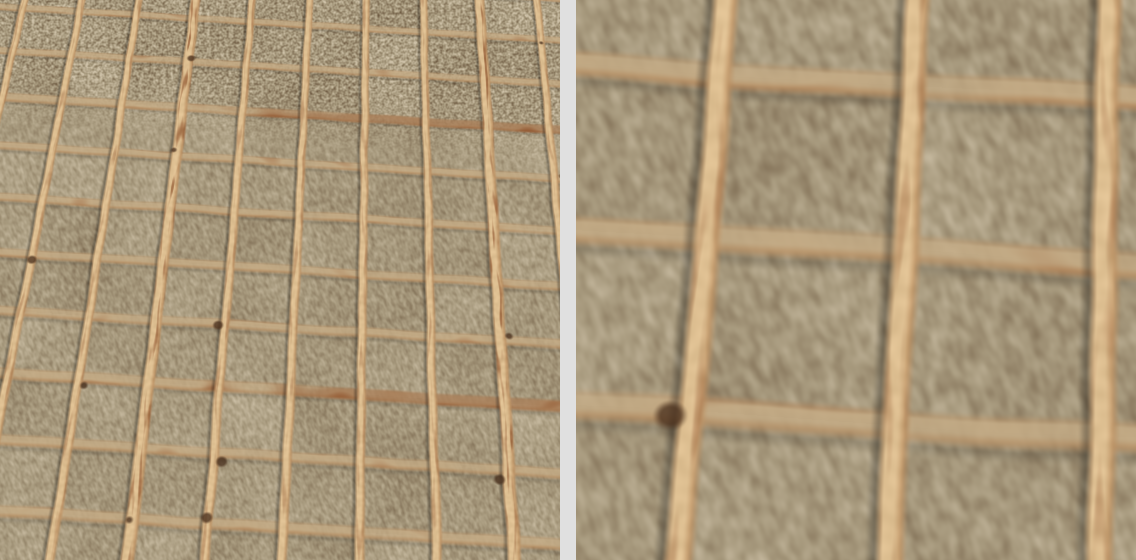
Left: the whole. Right: its middle third, enlarged.
Reproduce this texture procedurally as a Shadertoy shader.

```glsl
const vec3 STONE_DARK = vec3(0.50, 0.43, 0.33);
const vec3 STONE_MID = vec3(0.655, 0.602, 0.492);
const vec3 STONE_LIGHT = vec3(0.80, 0.75, 0.65);
const vec3 BAR_LIGHT = vec3(0.87, 0.75, 0.57);
const vec3 BAR_PALE = vec3(0.77, 0.67, 0.52);
const vec3 BAR_EDGE = vec3(0.70, 0.52, 0.34);
const vec3 RUST = vec3(0.58, 0.36, 0.21);
const vec3 SPOT = vec3(0.27, 0.17, 0.10);

float hash(vec2 p) {
    vec3 q = fract(p.xyx * vec3(0.1031, 0.1030, 0.0973));
    q += dot(q, q.yzx + 33.33);
    return fract((q.x + q.y) * q.z);
}

float gradientDot(vec2 corner, vec2 offset) {
    float angle = 6.2832 * hash(corner);
    return dot(vec2(cos(angle), sin(angle)), offset);
}

float gradientNoise(vec2 p) {
    vec2 i = floor(p), f = p - i;
    vec2 w = f * f * f * (f * (f * 6.0 - 15.0) + 10.0);
    float low = mix(gradientDot(i, f), gradientDot(i + vec2(1, 0), f - vec2(1, 0)), w.x);
    float high = mix(gradientDot(i + vec2(0, 1), f - vec2(0, 1)),
                     gradientDot(i + vec2(1, 1), f - vec2(1, 1)), w.x);
    return mix(low, high, w.y);
}

// Column spacing grows linearly towards the viewer
float spacing(float down) {
    return 0.1016 + 0.0365 * down;
}

// Maps the canvas to a receding grid whose bars lie on the integers
vec2 perspectiveGrid(vec2 uv) {
    float down = 1.0 - uv.y;
    float tilted = down - 0.06 * (uv.x - 0.651);
    float column = (uv.x - 0.654 + 0.012 * down) / spacing(down);
    float row = 3.862 * (1.0 / 0.10346 - 1.0 / spacing(tilted));
    return vec2(column, row);
}

float band(float d, float halfWidth, float soft) {
    return 1.0 - smoothstep(halfWidth - soft, halfWidth + soft, abs(d));
}

// One on every fifth bar, counted from the given one
float everyFifth(float index, float first) {
    return 1.0 - step(0.5, mod(index - first + 0.25, 5.0));
}

// Stone grain: crisp far away, smeared diagonally nearby
vec3 stone(vec2 uv, vec2 grid, float crisp) {
    vec2 slanted = vec2(uv.x + 0.35 * uv.y, uv.y - 0.25 * uv.x);
    float smeared = gradientNoise(slanted * vec2(115.0, 65.0))
                  + 0.6 * gradientNoise(slanted * vec2(190.0, 120.0) + 17.0);
    float sharp = gradientNoise(uv * vec2(125.0, 150.0))
                + 0.9 * gradientNoise(uv * 230.0 + 31.0);
    float cellTone = hash(floor(grid) + 40.0) - 0.5;
    float tone = mix(0.75 * smeared, 1.25 * sharp, crisp)
               + 0.42 * cellTone + 0.4 * gradientNoise(uv * 9.0);
    vec3 color = mix(STONE_MID, STONE_LIGHT, clamp(tone, 0.0, 1.0));
    return mix(color, STONE_DARK, clamp(-tone, 0.0, 1.4));
}

// Bar shaded from a lit side to a rusty edge
vec3 barColor(vec3 lit, vec3 edge, float across, float rust) {
    vec3 color = mix(lit, edge, 0.75 * smoothstep(0.1, 1.0, across));
    color = mix(color, edge, 0.45 * smoothstep(-0.6, -1.0, across));
    return mix(color, RUST, rust);
}

// Dark round blemishes beside a few crossings
float blemish(vec2 grid, float soft) {
    vec2 id = round(grid);
    vec2 shift = 0.3 * vec2(hash(id + 71.0), hash(id + 93.0)) - 0.15;
    float radius = mix(0.03, 0.07, hash(id + 55.0));
    float mark = band(length(grid - id - shift), radius, soft);
    return mark * step(0.9, hash(id + 120.0));
}

void mainImage(out vec4 fragColor, in vec2 fragCoord) {
    vec2 uv = fragCoord / iResolution.xy;
    vec2 grid = perspectiveGrid(uv);
    vec2 soft = max(vec2(0.026, 0.035), fwidth(grid));
    grid += 0.025 * vec2(gradientNoise(grid * 1.3), gradientNoise(grid * 1.1 + 9.0));

    vec2 id = round(grid);
    vec2 d = grid - id;
    float crisp = smoothstep(0.74, 0.9, uv.y + 0.08 * uv.x);
    vec3 color = stone(uv, grid, crisp);

    // Cross bars, with rust along the right part of every fifth
    float fifthRow = everyFifth(id.y, 2.0);
    float rowWidth = 0.075 + 0.012 * fifthRow;
    float wear = gradientNoise(grid * vec2(1.7, 5.0) + 23.0);
    float rowRust = 0.55 * fifthRow * smoothstep(0.35, 0.6, uv.x + 0.3 * wear)
                  + 0.4 * smoothstep(0.2, 0.6, wear);
    vec3 crossBar = barColor(BAR_PALE, BAR_EDGE, d.y / rowWidth, rowRust);
    color *= 1.0 - 0.13 * band(d.y - 0.11, 0.03, soft.y);
    color = mix(color, crossBar, (0.85 + 0.3 * wear) * band(d.y, rowWidth, soft.y));

    // Long bars, every fifth one wider and more worn
    float fifthColumn = everyFifth(id.x, -3.0);
    float columnWidth = 0.06 + 0.022 * fifthColumn;
    float streak = gradientNoise(grid * vec2(16.0, 1.8) + 5.0);
    float columnRust = (0.35 + 0.4 * fifthColumn) * smoothstep(0.0, 0.5, streak);
    vec3 longBar = barColor(BAR_LIGHT, BAR_EDGE, d.x / columnWidth, columnRust);
    longBar += 0.05 * gradientNoise(uv * 110.0);
    color *= 1.0 - 0.28 * band(d.x + columnWidth + 0.02, 0.025, soft.x);
    color = mix(color, longBar, band(d.x, columnWidth, soft.x));

    color = mix(color, SPOT, 0.75 * blemish(grid, soft.x));
    fragColor = vec4(color, 1.0);
}
```
